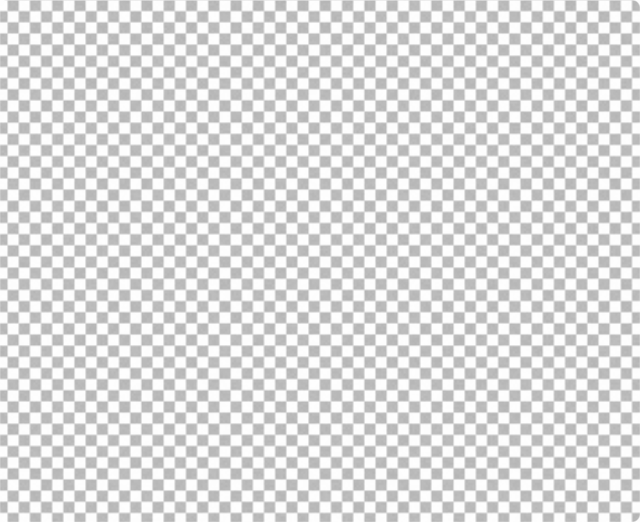
Give the GLSL for this pattern, as a WebGL 1 fragment shader.

```glsl
precision mediump float;
// A fine checkerboard of white and mid grey squares on a round-cornered sheet.
// Two softened square waves are multiplied to give the checks; hashed noise
// adds a faint tone shift per square and a light grain on the grey.

uniform vec2 u_resolution;

const float CELLS_ACROSS = 57.4;
const vec2 CELL_OFFSET = vec2(0.32, 0.0);  // the left column is cut short
const float EDGE_SOFTNESS = 0.10;          // half width of an edge, in cells
const float CORNER_RADIUS = 0.013;         // in canvas widths
const float GRAIN_PER_CELL = 5.0;
const vec3 WHITE = vec3(0.994);
const vec3 GREY = vec3(0.728);

float hash(vec2 p) {
  return fract(sin(dot(p, vec2(12.9898, 78.233))) * 43758.5453);
}

float valueNoise(vec2 p) {
  vec2 i = floor(p);
  vec2 f = fract(p);
  f = f * f * (3.0 - 2.0 * f);
  float low = mix(hash(i), hash(i + vec2(1.0, 0.0)), f.x);
  float high = mix(hash(i + vec2(0.0, 1.0)), hash(i + vec2(1.0, 1.0)), f.x);
  return mix(low, high, f.y);
}

// Square wave: +1 on even cells, -1 on odd ones, ramped through 0 at edges.
float softSquare(float x, float softness) {
  float side = 1.0 - 2.0 * mod(floor(x), 2.0);
  float edgeDistance = 0.5 - abs(fract(x) - 0.5);
  return side * clamp(edgeDistance / softness, 0.0, 1.0);
}

// 1 on white squares, 0 on grey squares.
float checker(vec2 p, float softness) {
  return 0.5 + 0.5 * softSquare(p.x, softness) * softSquare(p.y, softness);
}

float roundedBox(vec2 p, vec2 halfSize, float radius) {
  vec2 d = abs(p) - halfSize + radius;
  return length(max(d, 0.0)) + min(max(d.x, d.y), 0.0) - radius;
}

void main() {
  // Canvas widths, measured from the top left.
  vec2 size = u_resolution / u_resolution.x;
  vec2 uv = gl_FragCoord.xy / u_resolution.x;
  uv.y = size.y - uv.y;
  float pixel = 1.0 / u_resolution.x;

  // Checks
  vec2 cell = uv * CELLS_ACROSS + CELL_OFFSET;
  float softness = max(EDGE_SOFTNESS, 0.6 * pixel * CELLS_ACROSS);
  float white = checker(cell, softness);

  // Tone shift and grain, strongest on the grey
  float shift = (hash(floor(cell)) - 0.5) * 0.012;
  float grain = (valueNoise(cell * GRAIN_PER_CELL) - 0.5) * 0.030;
  vec3 color = mix(GREY + shift + grain, WHITE + 0.2 * grain, white);

  // Rounded sheet on white
  float sheet = roundedBox(uv - 0.5 * size, 0.5 * size, CORNER_RADIUS);
  color = mix(color, WHITE, smoothstep(-pixel, pixel, sheet));

  gl_FragColor = vec4(color, 1.0);
}
```
